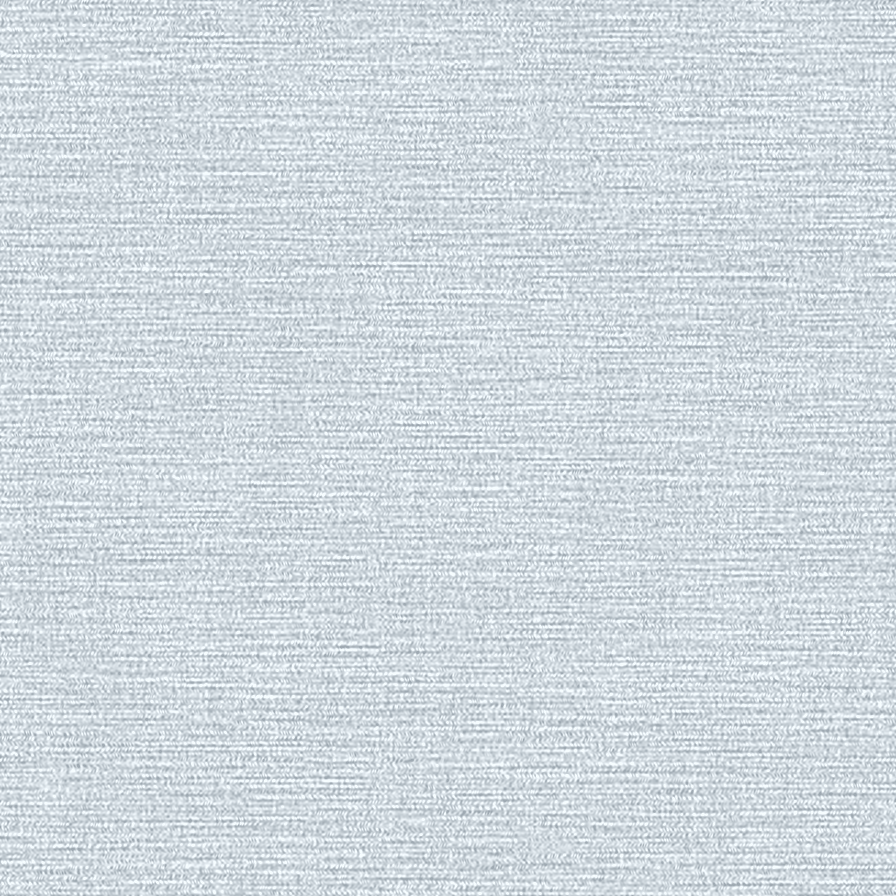
This texture is drawn by a Shadertoy shader. Its source:

```glsl
// Pale blue-grey woven cloth: fine horizontal threads with slanted stitches.
// Differences of stretched noise give thin light and dark lines along the
// threads, finer ones add fibre grain; four samples per pixel smooth the weave.

float hash(vec2 p) {
    vec3 q = fract(p.xyx * vec3(0.1031, 0.1030, 0.0973));
    q += dot(q, q.yzx + 33.33);
    return fract((q.x + q.y) * q.z);
}

// Smooth value noise, centred on zero
float noise(vec2 p) {
    vec2 cell = floor(p);
    vec2 f = fract(p);
    f = f * f * (3.0 - 2.0 * f);
    float low = mix(hash(cell), hash(cell + vec2(1, 0)), f.x);
    float high = mix(hash(cell + vec2(0, 1)), hash(cell + vec2(1, 1)), f.x);
    return mix(low, high, f.y) - 0.5;
}

// Noise without broad swells: each cell is set against its neighbour
float crispNoise(vec2 p, vec2 neighbour) {
    return noise(p) - noise(p + neighbour);
}

// Brightness of the cloth: 0 is a dark gap, 1 is a lit thread
float weave(vec2 uv) {
    const float TAU = 6.28318;

    // Threads, with slight drift in height
    float y = uv.y * 168.0 + 0.5 * noise(uv * vec2(9.0, 40.0));
    float row = floor(y);
    float across = fract(y) - 0.5;
    float thread = cos(TAU * across);

    // Stitches lean the other way on every second thread
    float lean = mod(row, 2.0) < 0.5 ? 0.6 : -0.6;
    float jitter = hash(vec2(row, 7.0)) + 1.8 * noise(vec2(uv.x * 80.0, row + 31.0));
    float stitch = cos(TAU * (uv.x * 195.0 + lean * across + jitter));
    float stitchDepth = 0.65 + 1.1 * noise(vec2(uv.x * 22.0, row * 0.6 + 90.0));

    // Thin lines along the threads, long and short
    vec2 up = vec2(0, 1);
    float longLine = crispNoise(vec2(uv.x * 13.0, uv.y * 310.0), up);
    float shortLine = crispNoise(vec2(uv.x * 60.0, uv.y * 320.0 + 400.0), up);

    // Fibre grain, faint upright threads and broad patches
    float grain = crispNoise(uv * vec2(330.0, 350.0) + 70.0, vec2(1, 0));
    float upright = noise(uv * vec2(150.0, 9.0) + 210.0);
    float patches = noise(uv * vec2(6.0, 24.0) + 50.0);

    return 0.55 + 0.17 * thread
        + 0.46 * stitch * stitchDepth * (0.65 + 0.35 * thread)
        + 0.56 * longLine + 0.46 * shortLine
        + 0.76 * grain + 0.14 * upright + 0.08 * patches;
}

void mainImage(out vec4 fragColor, in vec2 fragCoord) {
    // Average a 2 by 2 grid inside the pixel
    float light = 0.0;
    for (int i = 0; i < 4; i++) {
        vec2 offset = vec2(i % 2, i / 2) * 0.4 - 0.2;
        light += 0.25 * weave((fragCoord + offset) / iResolution.y);
    }

    vec3 shadeBlue = vec3(0.69, 0.73, 0.76);
    vec3 paleBlue = vec3(0.92, 0.95, 0.97);
    vec3 color = mix(shadeBlue, paleBlue, clamp(light, -0.3, 1.2));
    fragColor = vec4(color, 1.0);
}
```
